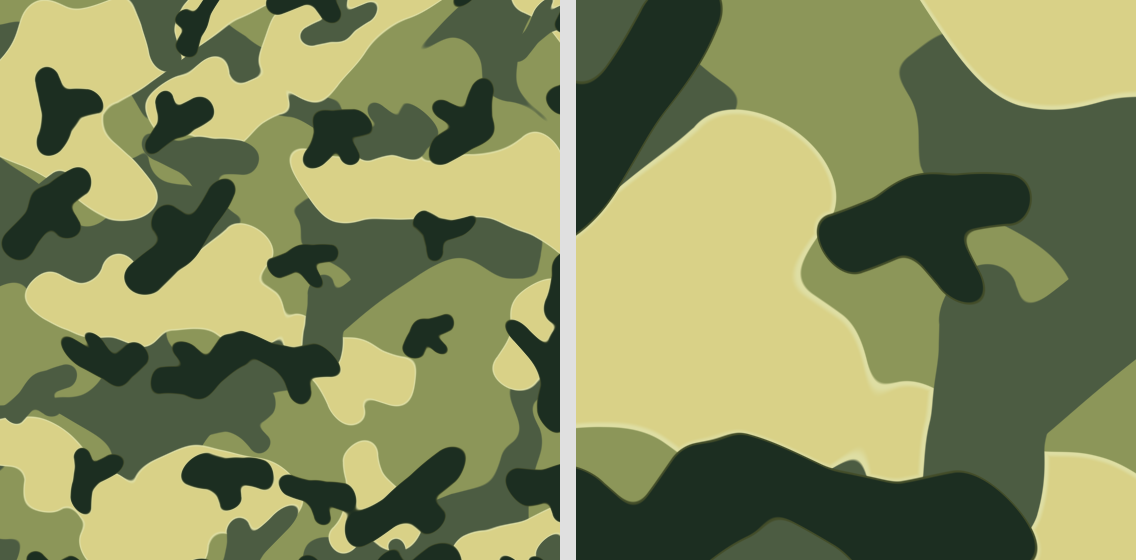
Left: the whole. Right: its middle third, enlarged.
A WebGL 2 fragment shader for this pattern:

```glsl
#version 300 es
precision highp float;

uniform vec2 u_resolution;
out vec4 fragColor;

const vec3 CREAM = vec3(0.85, 0.82, 0.53);
const vec3 PALE_CREAM = vec3(0.87, 0.87, 0.64);
const vec3 OLIVE = vec3(0.55, 0.59, 0.35);
const vec3 MOSS = vec3(0.30, 0.36, 0.26);
const vec3 DARK_OLIVE = vec3(0.26, 0.30, 0.16);
const vec3 DARK_GREEN = vec3(0.11, 0.18, 0.13);

vec2 hash2(vec2 id, float seed) {
    vec2 k = vec2(dot(id, vec2(127.1, 311.7)), dot(id, vec2(269.5, 183.3)));
    return fract(sin(k + seed * 17.3) * 43758.5);
}

vec2 direction(float angle) {
    return vec2(cos(angle), sin(angle));
}

float smoothUnion(float a, float b, float k) {
    float h = max(k - abs(a - b), 0.0) / k;
    return min(a, b) - 0.25 * h * h * k;
}

// Capsule whose radius changes from one end to the other
float limb(vec2 p, vec2 a, vec2 b, float radiusA, float radiusB) {
    vec2 ab = b - a;
    float t = clamp(dot(p - a, ab) / dot(ab, ab), 0.0, 1.0);
    return length(p - a - ab * t) - mix(radiusA, radiusB, t);
}

// Layered sines that make outlines wander
vec2 wobble(vec2 p, float seed) {
    p += 0.018 * sin(p.yx * vec2(13.0, 15.0) + seed * vec2(2.1, 3.7));
    return p + 0.006 * sin(p.yx * vec2(47.0, 41.0) + seed * vec2(5.3, 1.9));
}

// Bent body with one side twig; lengths are in cell units
float blob(vec2 p, vec2 id, float seed, float arm, float radius, float tilt, float spread) {
    vec2 build = hash2(id, seed + 1.0);
    vec2 bend = hash2(id, seed + 2.0);
    vec2 taper = mix(vec2(0.75), vec2(1.2), hash2(id, seed + 3.0));
    vec2 center = id + 0.5 + 0.6 * (hash2(id, seed) - 0.5);

    float size = mix(0.6, 1.2, build.x);
    float angle = tilt + spread * (2.0 * build.y - 1.0);
    float side = bend.y < 0.5 ? -1.4 : 1.4;
    arm *= size;
    radius *= size;

    vec2 head = center + arm * direction(angle);
    vec2 tail = center - arm * direction(angle + 1.8 * (bend.x - 0.5));
    vec2 twig = center + 0.8 * arm * direction(angle + side);
    float d = limb(p, center, head, radius, radius * taper.x);
    d = smoothUnion(d, limb(p, center, tail, radius, radius * taper.y), 0.5 * radius);
    return smoothUnion(d, limb(p, center, twig, radius, 0.75 * radius), 0.5 * radius);
}

// Signed distance to one jittered blob per cell, in canvas units
float blobLayer(vec2 uv, float cell, float seed, float arm, float radius, float tilt, float spread) {
    vec2 p = wobble(uv, seed) / cell + seed * 7.0;
    vec2 home = floor(p);
    float d = 4.0;
    for (int y = -1; y <= 1; y++) {
        for (int x = -1; x <= 1; x++) {
            vec2 id = home + vec2(x, y);
            d = smoothUnion(d, blob(p, id, seed, arm, radius, tilt, spread), 0.06);
        }
    }
    return d * cell;
}

vec3 paint(vec3 base, vec3 color, float d, float softness) {
    return mix(color, base, smoothstep(-softness, softness, d));
}

void main() {
    float extent = min(u_resolution.x, u_resolution.y);
    vec2 uv = gl_FragCoord.xy / extent;
    float softness = 0.9 / extent;

    // Broad patches below, small strokes above
    float olive = blobLayer(uv, 0.30, 1.3, 0.46, 0.31, 1.0, 1.2);
    float cream = blobLayer(uv, 0.30, 4.6, 0.42, 0.22, 0.1, 0.9);
    float moss = blobLayer(uv, 0.33, 7.2, 0.20, 0.085, 0.6, 0.7);
    float dark = blobLayer(uv, 0.22, 9.7, 0.32, 0.122, 0.6, 0.6);

    // Cream brightens slightly along its borders
    float border = min(-cream, min(moss, dark));
    vec3 creamTone = mix(PALE_CREAM, CREAM, smoothstep(0.001, 0.004, border));

    vec3 color = paint(MOSS, OLIVE, olive, softness);
    color = paint(color, creamTone, cream, softness);
    color = paint(color, MOSS, moss, softness);
    color = paint(color, DARK_OLIVE, dark - 0.0012, softness);
    color = paint(color, DARK_GREEN, dark, softness);
    fragColor = vec4(color, 1.0);
}
```
